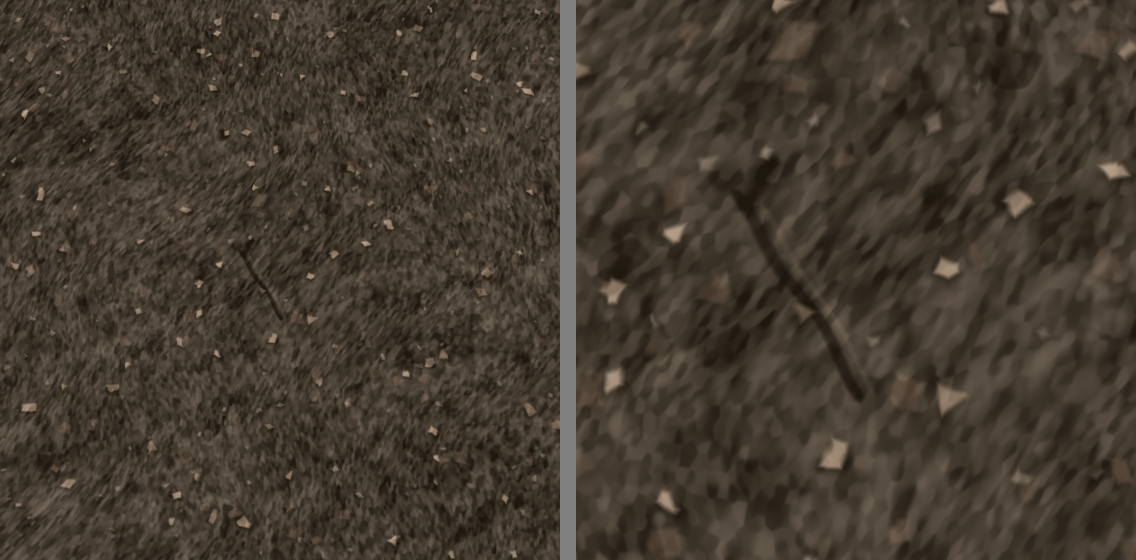
Left: the whole. Right: its middle third, enlarged.
Write a three.js fragment shader that draws this texture.

```glsl
varying vec2 vUv;

#define GRAIN_SIZE vec2(100.0, 62.0)
#define FINE_SIZE vec2(190.0, 128.0)
#define GRAIN_CONTRAST 0.14
#define SOIL_TONE 0.226
#define LEAN 0.22
#define EDGE 0.0022
#define PALE_SHARE 0.15
#define DULL_SHARE 0.42
#define SPECK_SHARE 0.09
#define TWIG_WIDTH 0.0035

vec3 hash3(vec2 p) {
  vec3 k = vec3(dot(p, vec2(127.1, 311.7)), dot(p, vec2(269.5, 183.3)), dot(p, vec2(419.2, 371.9)));
  return fract(sin(k) * 43758.5);
}

// Cellular noise with blended cells: soft, irregular crumbs in 0..1
float crumbs(vec2 p) {
  vec2 cell = floor(p);
  float sum = 0.0, total = 0.0;
  for (int j = -1; j <= 1; j++) {
    for (int i = -1; i <= 1; i++) {
      vec2 id = cell + vec2(float(i), float(j));
      vec3 h = hash3(id);
      vec2 r = id + h.xy - p;
      float weight = exp(-6.0 * dot(r, r));
      sum += weight * h.z;
      total += weight;
    }
  }
  return sum / max(total, 0.0001);
}

// Scattered angular stones: x coverage, y random tone, z shadow underneath
vec3 stones(vec2 p, float density, float share, float radius) {
  p *= density;
  vec2 cell = floor(p);
  vec3 result = vec3(0.0);
  float soft = EDGE * density;
  for (int j = -1; j <= 1; j++) {
    for (int i = -1; i <= 1; i++) {
      vec2 id = cell + vec2(float(i), float(j));
      vec3 h = hash3(id + density);
      if (h.z > share) continue;
      vec3 form = hash3(id + density + 51.0);
      vec2 q = p - id - 0.15 - 0.7 * h.xy;
      float size = radius * density * mix(0.5, 1.1, form.x * form.x);
      float d = -1.0;
      for (int k = 0; k < 5; k++) {
        float n = float(k);
        float angle = 6.283 * form.y + 1.257 * n + 0.45 * sin(7.0 * n + 40.0 * h.x);
        float side = size * (0.8 + 0.3 * sin(3.0 * n + 30.0 * form.z));
        d = max(d, dot(q, vec2(cos(angle), sin(angle))) - side);
      }
      float cover = smoothstep(soft, -soft, d);
      float below = smoothstep(0.3 * size, -0.6 * size, q.y);
      float shadow = below * smoothstep(3.5 * soft, 0.0, d);
      if (cover > result.x) result.xy = vec2(cover, form.z);
      result.z = max(result.z, shadow);
    }
  }
  return result;
}

float segmentDistance(vec2 p, vec2 a, vec2 b) {
  vec2 along = b - a;
  return length(p - a - along * clamp(dot(p - a, along) / dot(along, along), 0.0, 1.0));
}

vec3 earthColor(float tone) {
  return vec3(1.08, 1.0, 0.94) * tone + vec3(0.02, 0.0, -0.03);
}

void main() {
  // Ground receding towards the top
  float depth = 1.18 - 0.36 * vUv.y;
  vec2 ground = vec2((vUv.x - 0.5) / depth, -log(depth) / 0.36) + 2.0;

  // Wavering direction of the crumbs
  vec2 bent = ground;
  bent.x += 0.025 * sin(9.0 * ground.y + 5.0 * ground.x) + 0.006 * sin(31.0 * ground.y - 17.0 * ground.x);
  bent.y += 0.012 * sin(13.0 * ground.x + 4.0 * ground.y);
  bent.x -= LEAN * bent.y;

  // Soil: patches, clods, crumbs and dark pits
  float patches = crumbs(ground * 7.0);
  float clods = crumbs(bent * 32.0 + 9.0);
  float grain = crumbs(bent * GRAIN_SIZE);
  float fine = crumbs(bent * FINE_SIZE + 5.0);
  float tone = SOIL_TONE + 0.05 * (patches - 0.5) + 0.07 * (clods - 0.5);
  tone += GRAIN_CONTRAST * (grain + fine - 1.0);
  float pits = crumbs(bent * vec2(46.0, 38.0) + 17.0);
  tone *= 1.0 - 0.35 * smoothstep(0.16, 0.03, pits);

  // Twig lying in a dark groove
  vec2 wobble = 0.002 * sin(vUv.yx * 90.0);
  float twig = segmentDistance(vUv + wobble, vec2(0.428, 0.552), vec2(0.503, 0.433));
  tone *= 1.0 - 0.5 * smoothstep(TWIG_WIDTH + EDGE, TWIG_WIDTH - EDGE, twig);
  float rim = segmentDistance(vUv + wobble, vec2(0.442, 0.545), vec2(0.511, 0.437));
  tone += 0.05 * smoothstep(TWIG_WIDTH, 0.0, rim);

  // Stones: dull buried ones, small specks, pale pebbles
  vec2 jagged = ground + 0.005 * (vec2(grain, clods) - 0.5);
  vec3 dull = stones(jagged, 22.0, DULL_SHARE, 0.0125);
  vec3 speck = stones(jagged, 48.0, SPECK_SHARE, 0.0055);
  vec3 pale = stones(jagged, 26.0, PALE_SHARE, 0.0105);
  float shadow = max(0.4 * dull.z, max(0.5 * speck.z, pale.z));
  float texture = 0.16 * (grain - 0.5) + 0.1 * (fine - 0.5);

  vec3 color = earthColor(max(tone, 0.09) * (1.0 - 0.32 * shadow));
  vec3 dullColor = earthColor(0.27 + 0.08 * dull.y + texture) + vec3(0.025, 0.0, -0.01) * dull.y;
  color = mix(color, dullColor, 0.6 * dull.x);
  color = mix(color, earthColor(0.34 + 0.16 * speck.y + texture), 0.8 * speck.x);
  vec3 paleColor = earthColor(0.38 + 0.22 * pale.y + texture) + vec3(0.02, 0.0, -0.02);
  color = mix(color, paleColor, 0.9 * pale.x);
  gl_FragColor = vec4(color, 1.0);
}
```
